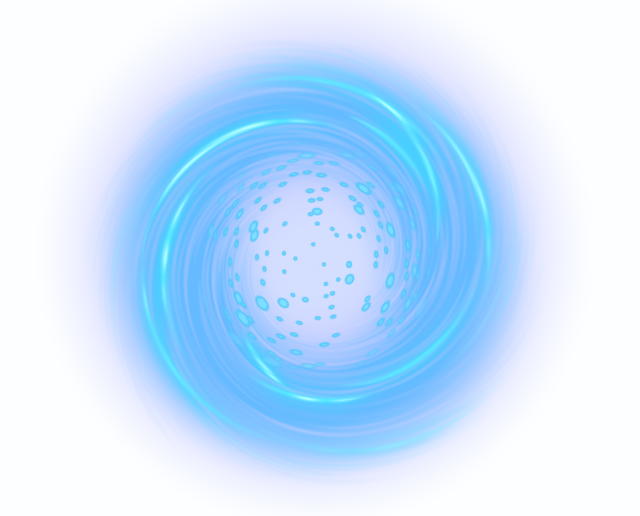
Write a Shadertoy shader that draws this background.

```glsl
const float TAU = 6.2831853;

// Each arc: middle angle, middle radius, half span, spiral slope
const vec4 ARCS[11] = vec4[11](
    vec4(1.30, 0.339, 0.80, 0.13), vec4(0.75, 0.291, 0.70, 0.33),
    vec4(2.20, 0.295, 1.05, 0.15), vec4(3.10, 0.290, 0.80, 0.11),
    vec4(-0.75, 0.279, 0.75, 0.20), vec4(-1.60, 0.268, 0.60, 0.10),
    vec4(-2.05, 0.225, 0.38, 0.45), vec4(-1.30, 0.380, 0.75, 0.18),
    vec4(-2.50, 0.345, 0.85, 0.05), vec4(0.40, 0.345, 0.80, 0.05),
    vec4(0.95, 0.272, 0.45, 0.15));

vec2 hash2(vec2 cell) {
    return fract(sin(vec2(dot(cell, vec2(127.1, 311.7)), dot(cell, vec2(269.5, 183.3)))) * 43758.5);
}

// Layered sines wound along the spiral, roughly -1 to 1
float spiralStreaks(float angle, float radius) {
    float wound = angle - 5.5 * log(radius);
    float sum = 0.0;
    for (int i = 0; i < 6; i++) {
        float k = float(i);
        float bend = 1.8 * sin(float(2 + i % 3) * angle + k * 1.7);
        sum += sin((4.0 + 5.0 * k) * wound + bend + k * 2.4) / (1.0 + 0.25 * k);
    }
    return sum / 2.4;
}

// Wide glow in x, thin bright core in y
vec2 arcLight(vec4 arc, float angle, float radius) {
    float turn = mod(angle - arc.x + 0.5 * TAU, TAU) - 0.5 * TAU;
    float away = radius * (log(radius / arc.y) - arc.w * turn);
    float taper = 1.0 - smoothstep(0.15, 1.0, abs(turn) / arc.z);
    float strength = taper * mix(1.0, 0.35, smoothstep(0.335, 0.36, arc.y));
    float width = 0.0025 + 0.0025 * taper;
    return strength * vec2(exp(-pow(away / 0.021, 2.0)), exp(-pow(away / width, 2.0)));
}

// Cellular specks that stretch around the centre; fill in x, rim in y
vec2 specks(vec2 p, float pixel) {
    const float GRID = 38.0;
    vec2 home = floor(p * GRID);
    vec2 light = vec2(0.0);
    for (int j = -1; j <= 1; j++)
    for (int i = -1; i <= 1; i++) {
        vec2 cell = home + vec2(i, j);
        vec2 rnd = hash2(cell);
        vec2 kind = hash2(cell + 41.0);
        vec2 centre = (cell + 0.1 + 0.8 * rnd) / GRID;
        float reach = length(centre);
        vec2 outward = centre / max(reach, 0.001);
        vec2 off = p - centre;
        float along = dot(off, vec2(-outward.y, outward.x)) / (1.0 + 45.0 * reach * reach);
        float size = 0.0025 + 0.006 * pow(kind.x, 7.0);
        float d = length(vec2(along, dot(off, outward))) - size;
        float shown = step(kind.y, 0.6) * (1.0 - smoothstep(0.17, 0.25, reach));
        float fill = 1.0 - smoothstep(-pixel, pixel, d);
        float rim = 1.0 - smoothstep(0.0, 0.0015 + pixel, abs(d));
        light = max(light, shown * vec2(fill, rim));
    }
    return light;
}

void mainImage(out vec4 fragColor, in vec2 fragCoord) {
    vec2 p = (fragCoord - 0.5 * iResolution.xy) / iResolution.y - vec2(-0.01, -0.005);
    float radius = max(length(p), 0.02);
    float angle = atan(p.y, p.x);
    float streak = spiralStreaks(angle, radius);

    // Lavender halo on white, paler in the middle
    vec3 white = vec3(0.99, 0.997, 1.0);
    float halo = 1.0 - smoothstep(0.27, 0.56 + 0.025 * sin(angle), radius);
    vec3 color = mix(white, vec3(0.77, 0.79, 1.0), halo);
    color = mix(color, vec3(0.83, 0.87, 1.0), 1.0 - smoothstep(0.06, 0.24, radius));

    // Blue ring with spiral grain
    float hollow = 0.02 * cos(2.0 * (angle - 1.8));
    float inside = smoothstep(0.10 + hollow, 0.255 + hollow, radius);
    float outside = 1.0 - smoothstep(0.30, 0.44, radius + 0.02 * streak);
    float ring = inside * outside;
    color = mix(color, vec3(0.40, 0.73, 1.0), clamp(ring * (0.9 + 0.35 * streak), 0.0, 1.0));

    // Faint outer threads
    float threads = smoothstep(0.30, 0.36, radius) * (1.0 - smoothstep(0.37, 0.45, radius));
    color = mix(color, vec3(0.55, 0.83, 1.0), 0.45 * threads * smoothstep(0.0, 0.8, streak));

    // Bright arcs
    vec2 light = vec2(0.0);
    for (int i = 0; i < 11; i++) light += arcLight(ARCS[i], angle, radius);
    float grain = smoothstep(-0.7, 0.8, streak);
    float knots = 0.55 + 0.45 * sin(9.0 * angle + 3.0 * sin(4.0 * angle) + 40.0 * radius);
    color = mix(color, vec3(0.27, 0.82, 1.0), min(light.x * (0.35 + 0.6 * grain), 0.9));
    color = mix(color, vec3(0.33, 0.94, 1.0), min(light.y * 0.75, 0.9));
    color = mix(color, vec3(0.75, 1.0, 1.0), min(light.y * knots * grain, 0.9));

    // Specks in the hollow
    vec2 dots = specks(p, 1.0 / iResolution.y);
    color = mix(color, vec3(0.45, 0.88, 1.0), 0.85 * dots.x);
    color = mix(color, vec3(0.28, 0.77, 0.98), 0.7 * dots.y);

    fragColor = vec4(color, 1.0);
}
```
